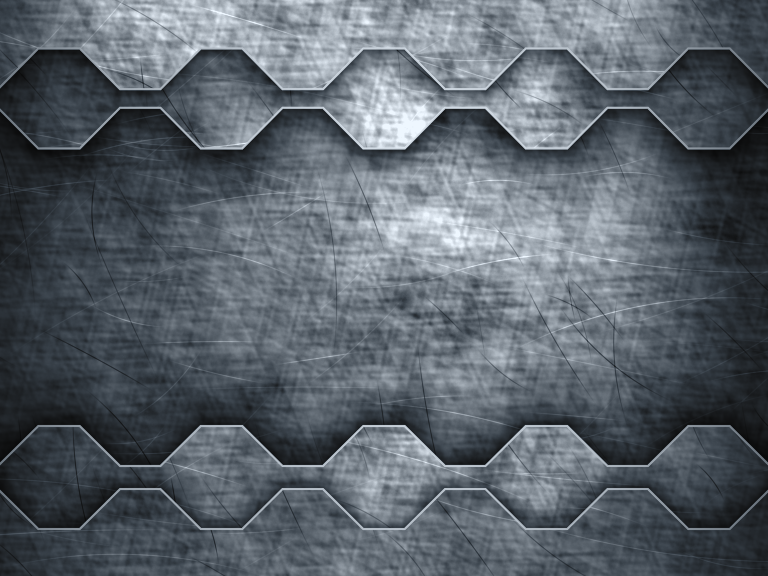
Reproduce this background procedurally as a WebGL 2 fragment shader.

```glsl
#version 300 es
precision highp float;
// Scratched steel plates, stacked behind two bands of linked hexagons.
uniform vec2 u_resolution;
out vec4 fragColor;

// Lengths are in canvas heights; x runs from the centre.
const float PERIOD = 0.2821;
const float FLAT_HALF = 0.036;
const float FOOT_HALF = 0.106;
const vec3 TOP_BAND = vec3(0.829, 0.0868, 0.0161);     // centre, tall half, thin half
const vec3 BOTTOM_BAND = vec3(0.171, 0.0894, 0.0200);
const float RIM_WIDTH = 0.0017;
const float BAND_SHADOW = 0.027;
const float MIDDLE_SHADOW = 0.040;
const int LIGHT_SCRATCHES = 75;
const int DARK_SCRATCHES = 65;
const vec3 STEEL_TINT = vec3(-0.036, 0.0, 0.036);

float hash(vec2 p) {
  vec3 q = fract(p.xyx * vec3(0.1031, 0.1030, 0.0973));
  q += dot(q, q.yzx + 33.33);
  return fract((q.x + q.y) * q.z);
}

float noise(vec2 p) {
  vec2 i = floor(p), f = fract(p);
  f = f * f * (3.0 - 2.0 * f);
  return mix(mix(hash(i), hash(i + vec2(1, 0)), f.x),
             mix(hash(i + vec2(0, 1)), hash(i + vec2(1, 1)), f.x), f.y);
}

float fbm(vec2 p) {
  float sum = 0.0, amp = 0.5;
  for (int i = 0; i < 5; i++) {
    sum += amp * noise(p);
    p = mat2(1.6, 1.2, -1.2, 1.6) * p + 7.3;
    amp *= 0.55;
  }
  return sum;
}

mat2 rotation(float a) { return mat2(cos(a), -sin(a), sin(a), cos(a)); }

float glow(vec2 p, vec2 centre, vec2 radius) {
  vec2 q = (p - centre) / radius;
  return exp(-dot(q, q));
}

float segment(vec2 p, vec2 a, vec2 b) {
  vec2 d = b - a;
  return length(p - a - d * clamp(dot(p - a, d) / dot(d, d), 0.0, 1.0));
}

// Signed distance to the repeated trapezoid edge, positive above it.
float edgeDistance(vec2 p, float tall, float thin) {
  float x = abs(mod(p.x + 0.5 * PERIOD, PERIOD) - 0.5 * PERIOD);
  vec2 q = vec2(x, p.y), a = vec2(FLAT_HALF, tall), b = vec2(FOOT_HALF, thin);
  float d = min(segment(q, a, b), min(segment(q, vec2(0, tall), a),
                                     segment(q, b, vec2(PERIOD * 0.5, thin))));
  float profile = mix(tall, thin, clamp((x - FLAT_HALF) / (FOOT_HALF - FLAT_HALF), 0.0, 1.0));
  return p.y > profile ? d : -d;
}

// Sum of thin bent strokes scattered over the canvas.
float scratches(vec2 p, int count, float seed, float angle, float spread, float reach, float pixel) {
  float sum = 0.0;
  for (int i = 0; i < count; i++) {
    vec2 k = vec2(float(i) + 1.0, seed);
    vec2 start = vec2((hash(k) - 0.5) * 1.5, hash(k + 11.0));
    float size = reach * (0.2 + hash(k + 23.0) * hash(k + 31.0));
    vec2 q = rotation(angle + spread * (hash(k + 43.0) - 0.5)) * (p - start);
    float t = q.x / size;
    q.y += size * (hash(k + 57.0) - 0.5) * 0.35 * t * t;
    float width = 0.0006 + pixel * 0.8;
    sum += (1.0 - smoothstep(0.0, width, abs(q.y))) * (1.0 - smoothstep(0.3, 1.0, abs(t)))
         * (0.25 + 0.75 * hash(k + 71.0));
  }
  return sum;
}

// Fine hairlines brushed in several directions.
float hairlines(vec2 p) {
  float sum = 0.0;
  for (int i = 0; i < 6; i++) {
    float a = i < 3 ? 0.09 * float(i - 1) : -0.65 * float(i - 2) + 0.15;
    sum += noise(rotation(a) * p * vec2(9.0, 170.0) + float(i) * 19.7) - 0.5;
  }
  return sum;
}

void main() {
  float pixel = 1.0 / u_resolution.y;
  vec2 p = (gl_FragCoord.xy - vec2(0.5 * u_resolution.x, 0.0)) * pixel;
  bool upper = p.y > 0.5;
  vec3 band = upper ? TOP_BAND : BOTTOM_BAND;
  vec2 q = vec2(p.x, (p.y - band.x) * (upper ? 1.0 : -1.0));
  float outer = edgeDistance(q, band.y, band.z);
  float inner = edgeDistance(vec2(q.x, -q.y), band.y, band.z);

  // Light on each plate, with the shadow of the plate above it
  float middle = 0.23 + 0.37 * glow(p, vec2(0.12, 0.57), vec2(0.43, 0.37))
               + 0.14 * glow(p, vec2(0.08, 0.71), vec2(0.13, 0.10));
  middle *= 1.0 - 0.78 * exp(-max(inner, 0.0) / MIDDLE_SHADOW);
  float strip = 0.28 + (upper ? 0.50 : 0.40) * glow(p, vec2(0.10, band.x), vec2(0.36, 0.3));
  strip *= 1.0 - 0.75 * exp(-max(-outer, 0.0) / BAND_SHADOW);
  float panel = upper
    ? 0.38 + 0.22 * glow(p, vec2(-0.44, 0.92), vec2(0.23, 0.14)) + 0.27 * glow(p, vec2(0.06, 1.0), vec2(0.42, 0.22))
    : 0.24 + 0.17 * glow(p, vec2(0.0, 0.03), vec2(0.42, 0.2));
  float tone = mix(strip, middle, smoothstep(-pixel, pixel, inner));
  tone = mix(tone, panel, smoothstep(-pixel, pixel, outer));
  float vignette = 1.0 - 0.5 * smoothstep(0.40, 0.72, abs(p.x + 0.03));
  tone *= vignette;

  // Worn metal surface, different on each plate
  float plate = (outer > 0.0 ? 1.0 : inner > 0.0 ? 2.0 : 3.0) + (upper || outer < 0.0 && inner > 0.0 ? 0.0 : 3.0);
  vec2 s = p + plate * 3.7;
  float wear = 0.9 * (fbm(s * 7.0) - 0.5) + 0.5 * (fbm(s * 55.0) - 0.5) + 0.22 * hairlines(s);
  tone *= 1.0 + wear;
  float bright = scratches(p, LIGHT_SCRATCHES, plate * 5.0, -0.06, 0.5, 0.35, pixel)
               + 0.6 * scratches(p, LIGHT_SCRATCHES / 3, plate * 9.0, 0.55, 0.5, 0.3, pixel);
  float dark = scratches(p, DARK_SCRATCHES, plate * 13.0, -1.0, 1.1, 0.22, pixel);
  tone += 0.38 * min(bright, 1.3) * (0.1 + tone);
  tone *= 1.0 - 0.55 * min(dark, 1.2);

  // Polished rims
  float rimDistance = min(abs(outer), abs(inner));
  float rim = 1.0 - smoothstep(RIM_WIDTH - 0.5 * pixel, RIM_WIDTH + 0.7 * pixel, rimDistance);
  float rimTone = (0.62 + 0.3 * glow(p, vec2(0.05, 0.6), vec2(0.5, 0.7))) * mix(1.0, vignette, 0.5);
  tone = clamp(mix(tone, rimTone, rim * 0.9), 0.03, 0.97);

  fragColor = vec4(tone + STEEL_TINT * smoothstep(0.0, 0.3, tone), 1.0);
}
```
